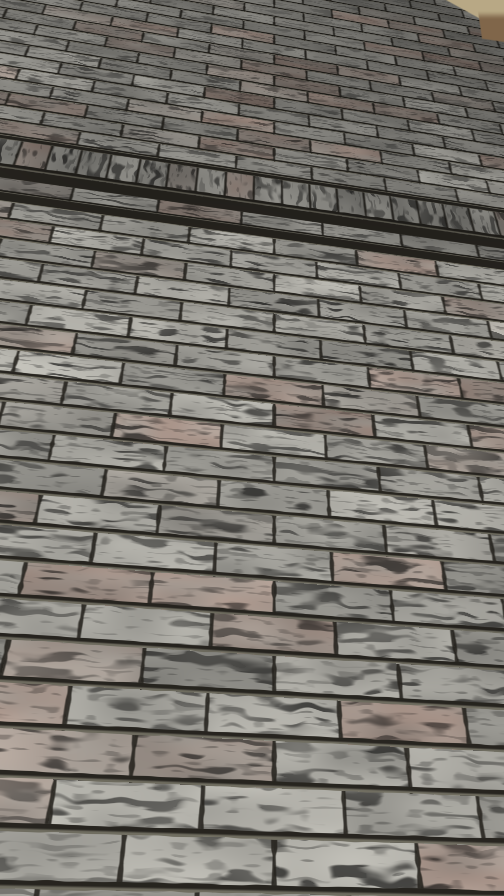
This texture is drawn by a Shadertoy shader. Its source:

```glsl
// Grooved grey brick wall seen from below, with a projecting ledge and a roof corner.

const vec3 BRICK = vec3(0.635, 0.63, 0.605);
const vec3 RED_TINT = vec3(1.0, 0.88, 0.85);
const vec3 MORTAR = vec3(0.43, 0.42, 0.37);
const vec3 SHADOW = vec3(0.15, 0.14, 0.12);
const vec3 SOFFIT = vec3(0.72, 0.66, 0.52);
const vec3 BEAM = vec3(0.50, 0.40, 0.29);

float hash(vec2 p) {
    vec3 q = fract(p.xyx * 0.1031);
    q += dot(q, q.yzx + 33.33);
    return fract((q.x + q.y) * q.z);
}

float noise(vec2 p) {
    vec2 i = floor(p), f = fract(p);
    f = f * f * (3.0 - 2.0 * f);
    vec2 e = vec2(0.0, 1.0);
    return mix(mix(hash(i), hash(i + e.yx), f.x),
               mix(hash(i + e.xy), hash(i + e.yy), f.x), f.y);
}

// Smooth coverage of the band lo..hi
float band(float x, float lo, float hi, float soft) {
    return smoothstep(lo - soft, lo + soft, x) - smoothstep(hi - soft, hi + soft, x);
}

// Wall plane: x counts brick lengths, y counts courses upward
vec2 wallPlane(vec2 p) {
    float depth = p.y + 1.2546 - 0.281 * p.x;
    return vec2((p.x - 0.544) / (0.1045 * depth),
                76.78 * (1.0 - 0.0864 * p.x) / depth - 26.45);
}

// Wavy dark grooves running along grain.x, broken into short strokes
float grooves(vec2 grain) {
    float wave = 1.3 * noise(grain * vec2(7.0, 2.5));
    float stroke = noise(vec2(grain.x * 4.5, grain.y * 8.0 + wave));
    float fine = noise(vec2(grain.x * 8.0, grain.y * 15.0 + wave));
    return smoothstep(0.58, 0.86, stroke) + 0.45 * smoothstep(0.62, 0.9, fine);
}

// One brick per unit cell of q, with its joints; px is the pixel size in cells
vec3 brickwork(vec2 q, vec2 grain, vec2 px, float headWidth) {
    vec2 id = floor(q), f = fract(q);
    float seed = hash(id + 71.0), rare = hash(id + 139.0);

    // Tone of each brick, with occasional pale and reddish ones
    float tone = 0.88 + 0.22 * seed + 0.17 * smoothstep(0.9, 0.98, rare);
    vec3 col = BRICK * tone;
    float blush = smoothstep(0.68, 0.95, hash(id + 211.0));
    col *= mix(vec3(1.0), RED_TINT, blush * (0.4 + 0.6 * noise(grain * 3.0)));

    // Weathering and grooves, which fade with distance
    vec2 local = grain + 37.0 * vec2(seed, rare);
    col *= 0.9 + 0.2 * noise(local * vec2(2.5, 1.5));
    float fade = 1.0 - 0.75 * smoothstep(0.04, 0.17, px.y);
    float patchy = 0.3 + 0.35 * noise(local * vec2(2.0, 1.2) + 9.0);
    col *= 1.0 - fade * patchy * min(grooves(local), 1.0);

    // Head joints are dark; bed joints hold mortar under a cast shadow
    float rough = 0.012 * (noise(grain * vec2(9.0, 6.0)) - 0.5);
    float head = min(f.x, 1.0 - f.x) + rough;
    float headMask = 1.0 - smoothstep(headWidth - px.x, headWidth + px.x, head);
    col = mix(col, SHADOW, 0.9 * headMask);
    float bed = abs(fract(q.y + 0.43) - 0.5) + 2.0 * rough;
    float bedMask = 1.0 - smoothstep(0.075 - 0.6 * px.y, 0.075 + 0.6 * px.y, bed);
    vec3 joint = mix(MORTAR, SHADOW, band(f.y, 0.05, 0.17, 0.03));
    return mix(col, joint, bedMask);
}

// Ledge: a shadow line, a stretcher course, a deep shadow and upright bricks
vec3 addLedge(vec3 col, vec2 w, vec2 px) {
    vec2 scale = vec2(0.36, 1.83);
    vec2 upright = (w - vec2(0.1, 21.95)) / scale;
    vec3 soldiers = brickwork(upright, w.yx * vec2(0.35, 2.0), px / scale, 0.04) * 0.88;
    vec2 flatScale = vec2(1.0, 0.86);
    vec2 lower = (w - vec2(0.6, 20.5)) / flatScale;
    vec3 stretchers = brickwork(lower, w, px / flatScale, 0.016) * 0.86;

    float soft = 0.6 * px.y;
    col = mix(col, SHADOW, band(w.y, 20.05, 24.0, soft));
    col = mix(col, stretchers, band(w.y, 20.5, 21.35, soft));
    return mix(col, soldiers, band(w.y, 21.95, 23.8, soft));
}

// Eave corner at the upper right
vec3 addEave(vec3 col, vec2 p, float px) {
    float soffit = dot(p - vec2(0.885, 0.0), normalize(vec2(-0.55, 1.0)));
    col = mix(col, SOFFIT, 1.0 - smoothstep(-px, px, soffit));
    float beam = max(0.945 - p.x + 0.15 * p.y, p.y - 0.075 - 0.15 * (p.x - 0.945));
    vec3 face = mix(SOFFIT, BEAM, smoothstep(0.02, 0.04, p.y));
    return mix(col, face, 1.0 - smoothstep(-px, px, beam));
}

void mainImage(out vec4 fragColor, in vec2 fragCoord) {
    // Canvas widths, measured down from the upper left
    vec2 p = vec2(fragCoord.x, iResolution.y - fragCoord.y) / iResolution.x;
    vec2 w = wallPlane(p);
    vec2 px = fwidth(w);

    // Running bond: every other course shifts by half a brick
    vec2 q = w + vec2(0.5 * mod(floor(w.y) + 1.0, 2.0), 0.0);
    vec3 col = brickwork(q, w, px, 0.016);
    col = addLedge(col, w, px);

    // The wall darkens toward the upper right
    col *= 1.0 - smoothstep(0.8, -0.1, p.y) * mix(0.18, 0.46, p.x);
    col *= 0.96 + 0.08 * noise(p * 4.0);
    fragColor = vec4(addEave(col, p, 1.0 / iResolution.x), 1.0);
}
```
